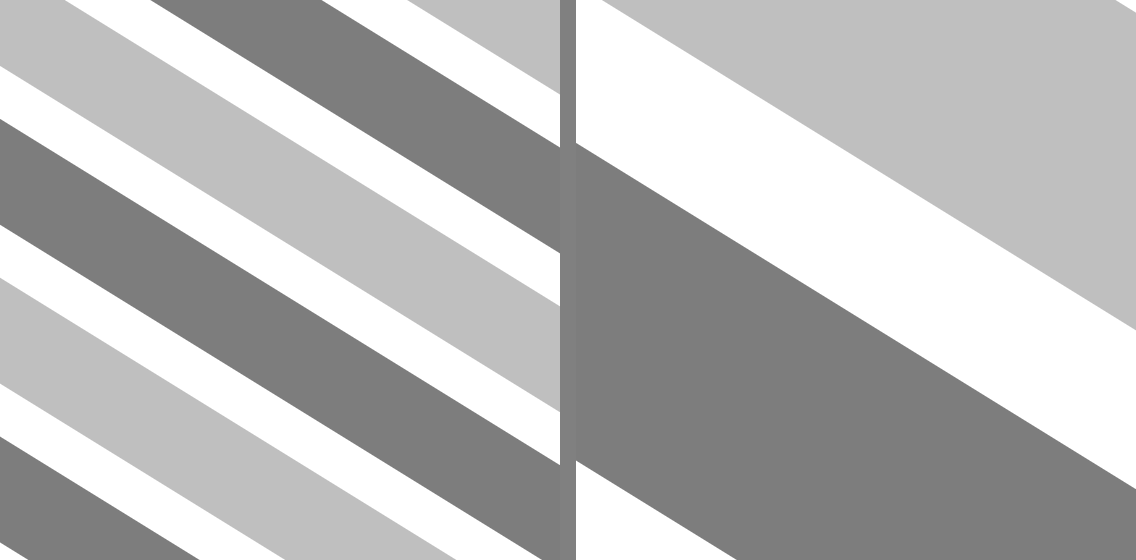
Left: the whole. Right: its middle third, enlarged.
Write a three.js fragment shader that draws this pattern.

```glsl
// Diagonal stripes falling to the right, alternating dark and light grey on white.

varying vec2 vUv;

const float SLOPE = 0.6185;         // drop per unit across
const float PERIOD = 0.5673;        // vertical repeat of one dark and one light stripe
const float TOP_OFFSET = 0.2122;    // depth of a dark stripe's upper side at the left edge
const float STRIPE_WIDTH = 1.0 / 3.0;  // share of the period
const float DARK_CENTER = 1.0 / 6.0;   // position within the period
const float LIGHT_CENTER = 2.0 / 3.0;

const vec3 WHITE = vec3(1.0);
const vec3 LIGHT_GREY = vec3(0.75);
const vec3 DARK_GREY = vec3(0.49);

// Coverage of the repeating stripe around a center, softened over one pixel.
float stripe(float phase, float center, float pixel) {
  float dist = abs(fract(phase - center + 0.5) - 0.5);
  return clamp(0.5 + (0.5 * STRIPE_WIDTH - dist) / pixel, 0.0, 1.0);
}

void main() {
  // Phase grows downward, across the stripes
  float depth = 1.0 - vUv.y - SLOPE * vUv.x;
  float phase = (depth - TOP_OFFSET) / PERIOD;
  float pixel = max(length(vec2(dFdx(phase), dFdy(phase))), 1e-5);

  // Stripes over the white ground
  vec3 color = mix(WHITE, LIGHT_GREY, stripe(phase, LIGHT_CENTER, pixel));
  color = mix(color, DARK_GREY, stripe(phase, DARK_CENTER, pixel));
  gl_FragColor = vec4(color, 1.0);
}
```
